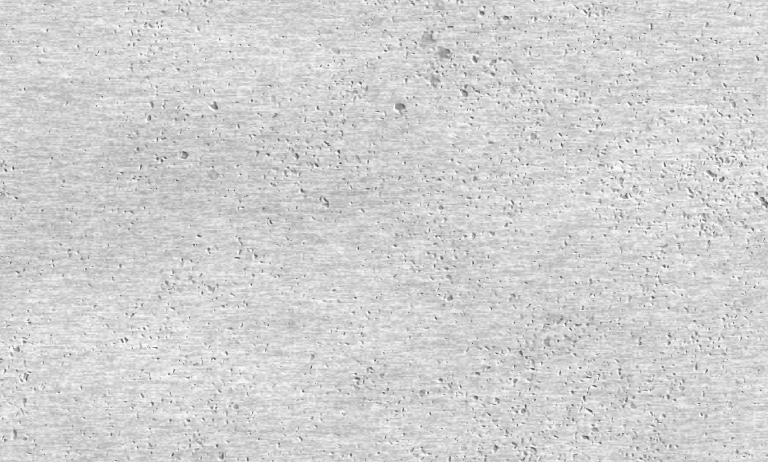
A Shadertoy shader for this texture:

```glsl
// Weathered pale concrete: finely brushed plaster under soft grey clouds,
// with clustered pits. Jittered cells of three sizes form a depth field,
// and the difference of two nearby depths lights the pit rims from one side.

const float BASE_TONE = 0.828;
const vec2 LIGHT_STEP = vec2(0.0036, 0.0022);

vec3 hash3(vec2 p) {
    vec3 q = fract(vec3(p.xyx) * vec3(0.1031, 0.1030, 0.0973));
    q += dot(q, q.yxz + 33.33);
    return fract((q.xxy + q.yzz) * q.zyx);
}

float valueNoise(vec2 p) {
    vec2 cell = floor(p);
    vec2 f = fract(p);
    f = f * f * (3.0 - 2.0 * f);
    float low = mix(hash3(cell).x, hash3(cell + vec2(1, 0)).x, f.x);
    float high = mix(hash3(cell + vec2(0, 1)).x, hash3(cell + vec2(1, 1)).x, f.x);
    return mix(low, high, f.y);
}

float fbm(vec2 p) {
    float sum = 0.0;
    float weight = 0.533;
    for (int i = 0; i < 4; i++) {
        sum += weight * valueNoise(p);
        p = p * 2.03 + 17.7;
        weight *= 0.5;
    }
    return sum;
}

// Soft elliptical patch, 1 at its centre
float patchAt(vec2 p, vec2 centre, vec2 radii) {
    vec2 d = (p - centre) / radii;
    return exp(-dot(d, d));
}

// Depth of irregular pits, one candidate per jittered cell
float pitLayer(vec2 p, float cells, float density, float seed, float pixel) {
    vec2 q = p * cells;
    vec2 home = floor(q);
    float blur = 0.35 * pixel * cells;
    float depth = 0.0;
    for (int y = -1; y <= 1; y++) {
        for (int x = -1; x <= 1; x++) {
            vec2 cell = home + vec2(x, y);
            vec3 rnd = hash3(cell + seed);
            vec3 form = hash3(cell + seed + 71.3);
            float size = clamp((density - rnd.z) * 4.5, 0.0, 1.0);
            float radius = 0.5 * sqrt(size) * mix(0.6, 1.0, form.x);
            float angle = 6.2832 * form.y;
            vec2 axis = vec2(cos(angle), sin(angle));
            vec2 d = q - cell - rnd.xy;
            d = vec2(dot(d, axis), dot(d, vec2(-axis.y, axis.x)) * 1.35);
            float hole = 1.0 - smoothstep(radius * 0.45 - blur, radius + blur, length(d));
            hole *= smoothstep(0.0, 0.15, size);
            depth = max(depth, hole * mix(0.45, 1.25, form.z * form.z));
        }
    }
    return depth;
}

// All pit sizes; x of density drives small pits, y the large ones
float pitDepth(vec2 p, vec2 density, float pixel) {
    vec2 wobble = vec2(valueNoise(p * 100.0), valueNoise(p * 100.0 + 43.0)) - 0.5;
    vec2 q = p + wobble * 0.008;
    float depth = 0.9 * pitLayer(q, 88.0, density.x, 11.0, pixel);
    depth = max(depth, pitLayer(q, 50.0, density.x * 0.62, 137.0, pixel));
    return max(depth, 1.25 * pitLayer(q + wobble * 0.01, 22.0, density.y, 251.0, pixel));
}

// Where pits gather
vec2 pitDensity(vec2 p) {
    float upper = patchAt(p, vec2(0.93, 0.87), vec2(0.08, 0.15));
    float left = patchAt(p, vec2(0.38, 0.66), vec2(0.14, 0.13));
    float edge = patchAt(p, vec2(1.59, 0.68), vec2(0.10, 0.12));
    float broad = patchAt(p, vec2(1.25, 0.80), vec2(0.28, 0.24))
                + patchAt(p, vec2(1.43, 0.32), vec2(0.20, 0.18));
    float low = patchAt(p, vec2(0.5, 0.06), vec2(0.6, 0.15));
    float scatter = smoothstep(0.40, 0.70, fbm(p * 6.5 + 3.1));
    float breakup = 0.35 + 1.3 * valueNoise(p * 19.0);
    float small = 0.07 + breakup * (0.05 + 0.26 * scatter + 0.16 * (upper + left)
                + 0.36 * edge + 0.20 * broad + 0.12 * low);
    float large = 0.015 + 0.55 * upper + 0.28 * left + 0.16 * edge + 0.04 * scatter;
    return vec2(small, large);
}

// Brushed streaks, fine grain and wide stains, centred on zero
float plasterTone(vec2 p) {
    vec2 bent = p + vec2(0.0, 0.006 * valueNoise(p * 4.0));
    float streaks = 0.05 * (valueNoise(bent * vec2(10.0, 150.0)) - 0.5)
                  + 0.12 * (valueNoise(bent * vec2(42.0, 310.0) + 9.0) - 0.5);
    float grain = 0.13 * (valueNoise(p * vec2(210.0, 330.0) + 5.0) - 0.5)
                + 0.06 * (valueNoise(p * 120.0 + 31.0) - 0.5);
    float clouds = 0.12 * (fbm(p * vec2(2.2, 4.5) + 21.0) - 0.5);
    float stain = 0.045 * patchAt(p, vec2(0.45, 0.52), vec2(0.5, 0.16));
    return streaks + grain + clouds - stain;
}

void mainImage(out vec4 fragColor, in vec2 fragCoord) {
    vec2 p = fragCoord / iResolution.y;
    float pixel = 1.0 / iResolution.y;

    vec2 density = pitDensity(p);
    float depth = pitDepth(p, density, pixel);
    float relief = pitDepth(p + LIGHT_STEP, density, pixel) - depth;

    // Shaded hollows, dark inner walls and bright facing rims
    float tone = BASE_TONE + plasterTone(p) * (1.0 - 0.3 * min(depth, 1.0));
    tone -= 0.12 * depth + 0.06 * depth * depth;
    tone += 0.14 * max(relief, 0.0) + 0.20 * min(relief, 0.0);
    fragColor = vec4(vec3(clamp(tone, 0.1, 0.97)), 1.0);
}
```
